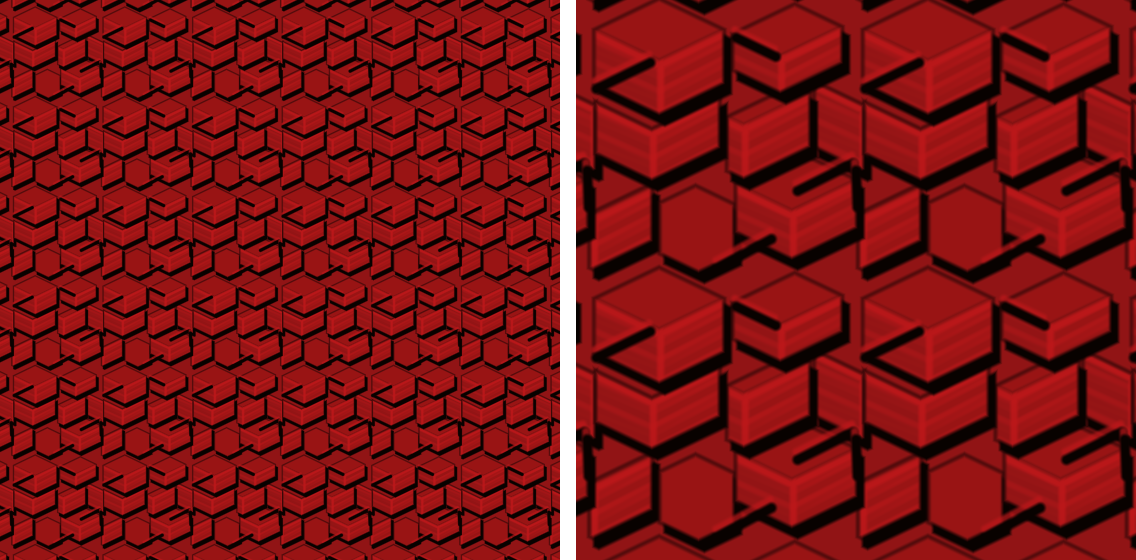
Left, the full canvas; right, a detail of the centre.
Give the GLSL for this pattern, as a WebGL 2 fragment shader.

```glsl
#version 300 es
precision highp float;
// Repeating relief of crimson isometric blocks with heavy black shadows and lit ridges.

#define UNITS 1152.0   // design units across the canvas
#define PERIOD 184.32  // design units per repeat (6.25 repeats)
#define ORIGIN 384.0   // offset of the repeat from the top left
#define SLOPE 0.48     // rise of the isometric edges
#define GAP 1.8        // dark outline around each block
#define SOFT 1.7       // edge softness
#define RIDGE 2.4      // width of the lit ridges
#define GROOVE 3.4     // half width of the cut grooves
#define DROP vec2(4.0, 6.5) // shadow offset, right and down

uniform vec2 u_resolution;
out vec4 outColor;

const vec3 BLACK = vec3(0.03, 0.006, 0.0);
const vec3 DARK  = vec3(0.16, 0.02, 0.02);
const vec3 SHADE = vec3(0.34, 0.05, 0.05);
const vec3 DULL  = vec3(0.50, 0.08, 0.09);
const vec3 RED   = vec3(0.60, 0.08, 0.08);
const vec3 LIT   = vec3(0.74, 0.09, 0.10);

// Front corner x, y, then left and right widths; y points down.
const vec4 BLOCK[8] = vec4[8](
  vec4(196, 94, 32, 1), vec4(196, 166, 2, 40),
  vec4(84, 169, 26, 24), vec4(148, 161, 38, 44),
  vec4(115, 104, 11, 45), vec4(140, 51, 32, 42),
  vec4(52, 106, 38, 46), vec4(57, 60, 44, 44));

// Half height, then kind: 0 open front, 1 with top, 2 flat hexagon.
const vec2 FORM[8] = vec2[8](
  vec2(22, 0), vec2(18, 1), vec2(17, 2), vec2(16, 1),
  vec2(18, 1), vec2(12, 1), vec2(17, 0), vec2(18, 1));

// Groove end points.
const vec4 CUT[5] = vec4[5](
  vec4(14, 61, 51, 43), vec4(110, 26, 137, 39),
  vec4(152, 131, 190, 112), vec4(97, 184, 134, 164),
  vec4(192, 117, 193, 142));

vec2 wrapTile(vec2 p) {
  return mod(p + 0.5 * PERIOD, PERIOD) - 0.5 * PERIOD;
}

float inside(float dist, float soft) {
  return 1.0 - smoothstep(-soft, soft, dist);
}

// Signed distance to a block silhouette around its front corner.
float blockDistance(vec2 d, vec2 widths, vec2 form) {
  float sides = max(-d.x - widths.x, d.x - widths.y);
  float band = d.y + SLOPE * abs(d.x);
  float leftTop = -form.x - SLOPE * (d.x + 2.0 * widths.x);
  float rightTop = -form.x - SLOPE * (2.0 * widths.y - d.x);
  float top = form.y > 0.5 ? max(leftTop, rightTop) - d.y : -form.x - band;
  return max(sides, max(band - form.x, top) * 0.9);
}

float segmentDistance(vec2 p, vec2 halfSpan) {
  float t = clamp(dot(p, halfSpan) / dot(halfSpan, halfSpan), -1.0, 1.0);
  return length(p - halfSpan * t);
}

// Face colour with grain bands and lit ridges.
vec3 blockColor(vec2 d, vec2 form, float dist, float soft) {
  float band = d.y + SLOPE * abs(d.x);
  float front = inside(-form.x - band, soft) * step(form.y, 1.5);
  float grain = 0.5 + 0.3 * sin(band * 0.45) + 0.2 * sin(band * 0.83 + d.x * 0.04);
  vec3 face = mix(RED, LIT, front * smoothstep(0.2, 1.0, grain) * 0.6);
  face = mix(face, DULL, front * inside(d.x, soft) * 0.25);
  float ridge = min(abs(d.x - 1.0), abs(band + form.x - 3.0));
  face = mix(face, LIT, front * inside(ridge - RIDGE, soft) * 0.85);
  float seam = abs(band + form.x + 1.5) - 0.6;
  face = mix(face, SHADE, inside(seam, soft) * step(form.y, 1.5) * 0.45);
  return mix(face, SHADE, smoothstep(-2.5, 0.0, dist) * 0.4);
}

void main() {
  vec2 canvas = vec2(gl_FragCoord.x, u_resolution.y - gl_FragCoord.y) / u_resolution.y;
  vec2 p = canvas * UNITS - ORIGIN;
  float soft = max(SOFT, 0.7 * UNITS / u_resolution.y);
  vec3 color = mix(DULL, RED, 0.7);

  // Blocks, each over its own outline and shadow
  for (int i = 0; i < 8; i++) {
    vec2 d = wrapTile(p - BLOCK[i].xy);
    float dist = blockDistance(d, BLOCK[i].zw, FORM[i]);
    float shadow = blockDistance(d - DROP, BLOCK[i].zw, FORM[i]);
    color = mix(color, DARK, inside(dist - GAP, soft) * 0.75);
    color = mix(color, BLACK, inside(shadow - GAP, soft));
    color = mix(color, blockColor(d, FORM[i], dist, soft), inside(dist, soft));
  }

  // Grooves with a lit upper lip
  for (int i = 0; i < 5; i++) {
    vec2 halfSpan = 0.5 * (CUT[i].zw - CUT[i].xy);
    vec2 d = wrapTile(p - CUT[i].xy - halfSpan);
    float lip = segmentDistance(d + vec2(1.0, 5.5), halfSpan) - RIDGE;
    color = mix(color, LIT, inside(lip, soft) * 0.7);
    color = mix(color, BLACK, inside(segmentDistance(d, halfSpan) - GROOVE, soft));
  }

  outColor = vec4(color, 1.0);
}
```
